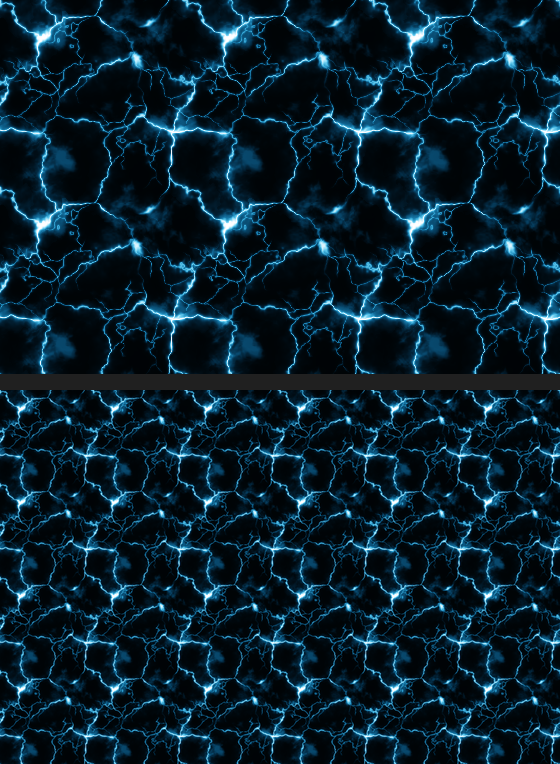
Top: one tile. Bottom: repeated 2 by 2.
Reproduce this texture procedurally as a WebGL 1 fragment shader.

```glsl
precision highp float;
// Seamless web of thin blue lightning over dark, patchy electric haze.
// Bolts are the cell borders of wrapped Voronoi diagrams, bent by wrapped
// fractal noise; noise masks fade them, and some junctions flare up.

uniform vec2 u_resolution;

#define REPEATS vec2(3.0, 2.0)
#define BOLT_CELLS 3.0
#define TWIG_CELLS 6.0
#define BEND 0.24
#define BOLT_WIDTH 0.0030
#define BOLT_POWER 4.2
#define TWIG_WIDTH 0.0022
#define TWIG_POWER 1.3
#define FLARE_SIZE 0.11
#define FLARE_POWER 6.0
#define HAZE_POWER 0.50
#define BASE_LIGHT 0.022

float hash(vec2 p) {
  return fract(sin(dot(p, vec2(127.1, 311.7))) * 43758.5453);
}

// Value noise that wraps after "period" cells.
float noise(vec2 p, float period, float seed) {
  vec2 i = floor(p);
  vec2 f = p - i;
  f = f * f * f * (f * (f * 6.0 - 15.0) + 10.0);
  vec2 a = mod(i, period) + seed;
  vec2 b = mod(i + 1.0, period) + seed;
  return mix(mix(hash(a), hash(vec2(b.x, a.y)), f.x),
             mix(hash(vec2(a.x, b.y)), hash(b), f.x), f.y);
}

float fbm(vec2 uv, float period, float gain, float seed) {
  float sum = 0.0;
  float total = 0.0;
  float weight = 1.0;
  for (int i = 0; i < 5; i++) {
    sum += weight * noise(uv * period, period, seed);
    total += weight;
    period *= 2.0;
    weight *= gain;
    seed += 13.7;
  }
  return sum / total;
}

// x: distance to the nearest cell border, y: closeness to a junction (0 = on it).
vec2 web(vec2 uv, float cells, float seed) {
  vec2 p = uv * cells;
  vec2 base = floor(p);
  vec3 nearest = vec3(100.0);
  vec2 first = vec2(0.0);
  vec2 second = vec2(1.0);
  for (int y = -2; y <= 2; y++) {
    for (int x = -2; x <= 2; x++) {
      vec2 cell = base + vec2(float(x), float(y));
      vec2 id = mod(cell, cells) + seed;
      vec2 jitter = vec2(hash(id), hash(id + 37.3)) - 0.5;
      vec2 r = cell + 0.5 + jitter - p;
      float d = dot(r, r);
      if (d < nearest.x) {
        nearest = vec3(d, nearest.xy);
        second = first;
        first = r;
      } else if (d < nearest.y) {
        nearest = vec3(nearest.x, d, nearest.y);
        second = r;
      } else {
        nearest.z = min(nearest.z, d);
      }
    }
  }
  float border = (nearest.y - nearest.x) / (2.0 * length(second - first) + 0.001);
  return vec2(border / cells, sqrt(nearest.z) - sqrt(nearest.x));
}

float streak(float d, float width) {
  return width * width / (d * d + width * width);
}

// Electric blue: each channel saturates at its own rate.
vec3 electric(float e) {
  return 1.0 - exp(-vec3(0.02 * e + 0.07 * e * e, 0.6 * e, e));
}

void main() {
  vec2 uv = fract(gl_FragCoord.xy / u_resolution * REPEATS);
  vec2 bend = vec2(fbm(uv, 4.0, 0.58, 3.1), fbm(uv, 4.0, 0.58, 91.7)) - 0.5;
  vec2 bent = uv + BEND * bend;
  float cloud = fbm(uv + 0.4 * BEND * bend, 6.0, 0.55, 47.3);
  float wisp = smoothstep(0.3, 0.7, cloud);

  // Main bolts, fading in and out along their length
  vec2 bolt = web(bent, BOLT_CELLS, 5.3);
  float live = smoothstep(0.25, 0.65, noise(bent * 4.0, 4.0, 21.9));
  float flicker = 0.4 + 1.2 * noise(bent * 16.0, 16.0, 63.1);
  float light = BOLT_POWER * live * flicker * streak(bolt.x, BOLT_WIDTH);

  // Fine twigs in a few places
  vec2 twig = web(bent + 0.3 * BEND * bend.yx, TWIG_CELLS, 17.9);
  float sprout = smoothstep(0.6, 0.9, noise(bent * 5.0, 5.0, 74.6));
  light += TWIG_POWER * sprout * streak(twig.x, TWIG_WIDTH);

  // Flares at some junctions, with ragged halos
  float hot = smoothstep(0.4, 0.75, noise(bent * 5.0, 5.0, 33.4));
  float core = bolt.y / FLARE_SIZE;
  light += FLARE_POWER * hot * wisp * wisp * exp(-core * core);
  light += 0.6 * hot * wisp * exp(-0.6 * core);

  // Haze and the glow that bolts cast into it
  float haze = smoothstep(0.5, 0.82, cloud);
  light += BASE_LIGHT + HAZE_POWER * haze * haze;
  light += 0.25 * live * wisp * exp(-bolt.x / 0.035);

  gl_FragColor = vec4(electric(light), 1.0);
}
```
